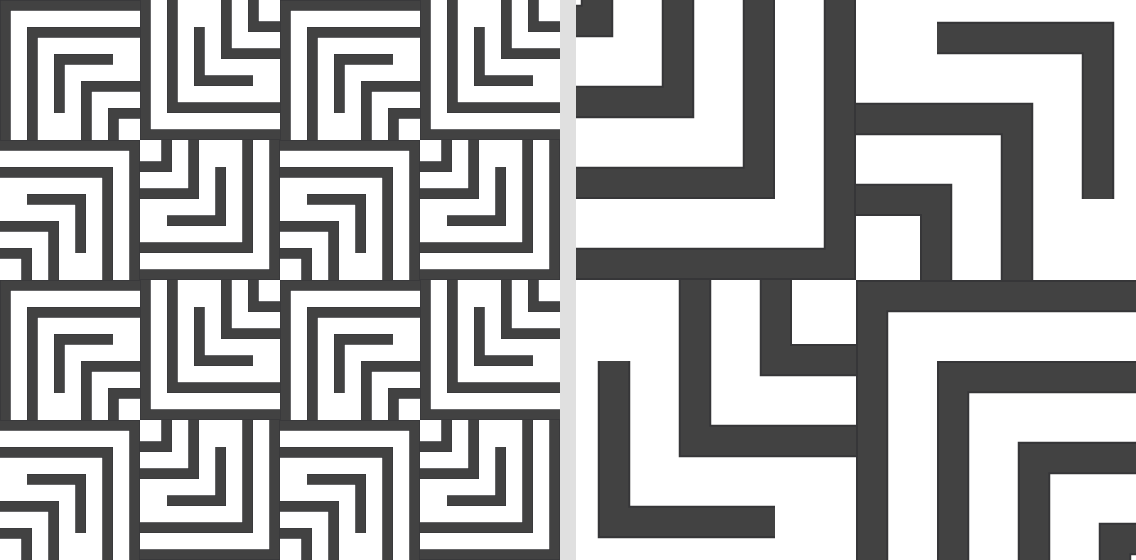
Left, the full canvas; right, a detail of the centre.
Write a three.js fragment shader that draws this pattern.

```glsl
varying vec2 vUv;

const vec3 PAPER = vec3(1.0);
const vec3 INK = vec3(0.26);
const vec3 INK_RIM = vec3(0.21, 0.21, 0.22);

// Nested corner bands; each tile turns its corner a different way
vec3 mazeColor(vec2 uv) {
  vec2 grid = uv * 4.0;
  vec2 parity = mod(floor(grid), 2.0);
  vec2 local = fract(grid);
  vec2 fromCorner = mix(1.0 - local, local, parity.yx);

  float depth = min(fromCorner.x, fromCorner.y) / 0.1927;
  float reach = max(fromCorner.x, fromCorner.y);
  float band = floor(depth);

  // Five bands per tile, the middle one cut short
  float kept = step(band, 4.5);
  if (band == 2.0) kept *= step(reach, 0.807);

  // Ink with a slightly darker rim
  float fromCentre = abs(fract(depth) - 0.2);
  float ink = step(fromCentre, 0.2) * kept;
  float rim = step(0.175, fromCentre);
  return mix(PAPER, mix(INK, INK_RIM, rim), ink);
}

void main() {
  // Average a 4 by 4 grid of samples over the pixel footprint
  vec2 footprint = fwidth(vUv);
  vec3 color = vec3(0.0);
  for (int i = 0; i < 4; i++) {
    for (int j = 0; j < 4; j++) {
      vec2 offset = (vec2(float(i), float(j)) - 1.5) / 4.0;
      color += mazeColor(vUv + offset * footprint);
    }
  }
  gl_FragColor = vec4(color / 16.0, 1.0);
}
```
